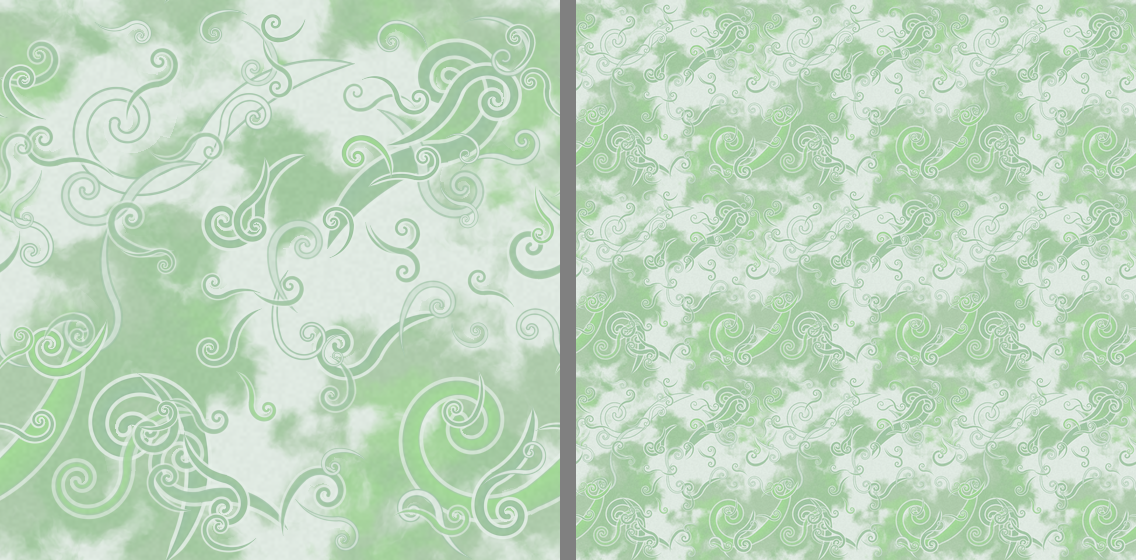
Left, the tile; right, the same tile 3 across and 3 down.
Reproduce this pattern procedurally as a Shadertoy shader.

```glsl
const float TAU = 6.28319;
const float GROWTH = 0.24;     // radial growth of the spirals per radian
const float WIND = 9.2;        // radians wound from the eye to the tail

const vec3 MIST  = vec3(0.875, 0.915, 0.885);
const vec3 LEAF  = vec3(0.635, 0.785, 0.625);
const vec3 MOSS  = vec3(0.68, 0.795, 0.67);
const vec3 SAGE  = vec3(0.62, 0.77, 0.65);
const vec3 SHADE = vec3(0.54, 0.70, 0.57);
const vec3 LIME  = vec3(0.63, 0.88, 0.56);
const vec3 CHALK = vec3(0.89, 0.93, 0.90);

vec3 hash3(vec2 cell, float seed) {
    vec3 q = fract(cell.xyx * vec3(0.1031, 0.1030, 0.0973) + seed * 0.137);
    q += dot(q, q.yxz + 33.33);
    return fract((q.xxy + q.yzz) * q.zyx);
}

// Value noise that wraps after `period` cells
float noise(vec2 p, float period, float seed) {
    vec2 i = floor(p), f = fract(p);
    f = f * f * (3.0 - 2.0 * f);
    float a = hash3(mod(i, period), seed).x;
    float b = hash3(mod(i + vec2(1, 0), period), seed).x;
    float c = hash3(mod(i + vec2(0, 1), period), seed).x;
    float d = hash3(mod(i + 1.0, period), seed).x;
    return mix(mix(a, b, f.x), mix(c, d, f.x), f.y);
}

float fbm(vec2 uv, float period, float seed) {
    float sum = 0.0, total = 0.0, gain = 1.0;
    for (int k = 0; k < 6; k++) {
        sum += gain * noise(uv * period, period, seed + float(k));
        total += gain;
        period *= 2.0;
        gain *= 0.56;
    }
    return sum / total;
}

vec2 rotate(vec2 p, float angle) {
    float c = cos(angle), s = sin(angle);
    return vec2(c * p.x - s * p.y, s * p.x + c * p.y);
}

// Unit spiral with a bending tail: x = signed offset, y = relative half width
vec2 scroll(vec2 p, float bend, float reach, float belly, float halfWidth) {
    // Nearest winding of the logarithmic spiral
    float r = max(length(p), 0.001), theta = atan(p.y, p.x);
    float phi = theta + TAU * round((log(r) / GROWTH - theta) / TAU);
    phi -= TAU * max(ceil(phi / TAU), 0.0);
    float arm = exp(GROWTH * phi);
    vec2 coil = vec2(r - arm, 0.4 + 0.6 * arm);
    if (phi < -WIND) {
        vec2 eye = exp(-GROWTH * WIND) * vec2(cos(WIND), -sin(WIND));
        coil = vec2(length(p - eye), 0.5);
    }
    // Arc leaving the outer end along its tangent, slightly overlapping it
    float side = sign(bend), radius = abs(bend);
    vec2 normal = normalize(vec2(1.0, -GROWTH));
    vec2 q = p - vec2(1, 0) - normal * bend;
    vec2 start = -normal * side;
    float angle = atan(-side * (start.x * q.y - start.y * q.x), dot(start, q));
    float t = angle * radius / reach;
    if (t < -0.04 || t > 1.0) return coil;
    t = max(t, 0.0);
    vec2 tail = vec2(side * (radius - length(q)), (1.0 - t) * (1.0 + belly * t));
    bool nearTail = abs(tail.x) - halfWidth * tail.y < abs(coil.x) - halfWidth * coil.y;
    return nearTail ? tail : coil;
}

vec4 over(vec4 base, vec3 colour, float alpha) {
    return mix(base, vec4(colour, 1.0), alpha);
}

// Scatters one size of scrolls; returns paint and pushes the mist aside
vec4 scatter(vec4 ink, vec2 uv, float count, float density, float fullness,
             float soft, inout float mist) {
    vec2 home = floor(uv * count);
    for (int y = -1; y <= 1; y++)
    for (int x = -1; x <= 1; x++) {
        vec2 cell = home + vec2(x, y), id = mod(cell, count);
        vec3 place = hash3(id, count), form = hash3(id, count + 20.0);
        vec3 look = hash3(id, count + 40.0);
        if (place.z > density) continue;

        float size = mix(0.23, 0.35, form.x);
        vec2 p = uv * count - cell - mix(vec2(0.25), vec2(0.75), place.xy);
        p = rotate(p / size, TAU * form.y);
        if (form.z < 0.5) p.y = -p.y;
        float bend = look.x < 0.55 ? mix(1.1, 2.4, look.y) : -mix(1.4, 2.6, look.y);
        float halfWidth = mix(0.09, 0.16, look.z);
        float belly = fullness * mix(0.3, 1.0, fract(look.y * 7.0));
        vec2 s = scroll(p, bend, 2.2, belly, halfWidth);

        // Mist thickens on one side of the stroke and clears on the other
        float flank = s.x / (abs(s.x) + 0.06) * (form.z < 0.6 ? 1.0 : -1.0);
        mist += 0.12 * flank * exp(-s.x * s.x * 7.0) * min(s.y, 1.0);

        // Rim, dark outline and body, shaded across the stroke
        float scale = count / size, blur = soft * scale;
        float edge = abs(s.x) - halfWidth * s.y;
        float rim = min(0.007 * scale, 0.09) * smoothstep(0.0, 0.4, s.y);
        float line = min(0.0025 * scale, 0.03);
        float strength = mix(0.55, 1.0, fract(look.x * 9.0));
        float kind = fract(look.z * 5.0 + form.x);
        float across = clamp(s.x / (halfWidth * s.y + 0.01) * 0.5 + 0.5, 0.0, 1.0);
        vec3 body = mix(SAGE, LEAF, across);
        if (kind < 0.12) body = mix(LIME, LEAF, across * 0.7);
        bool pale = kind > 0.7;
        if (pale) { body = mix(CHALK, MIST, across); rim *= 0.25; }
        ink = over(ink, pale ? SAGE : CHALK, strength * smoothstep(blur, -blur, edge - rim));
        ink = over(ink, mix(body, SHADE, 0.6), strength * smoothstep(blur, -blur, edge));
        ink = over(ink, body, strength * smoothstep(blur, -blur, edge + line));
    }
    return ink;
}

void mainImage(out vec4 fragColor, in vec2 fragCoord) {
    vec2 uv = fragCoord / iResolution.xy;
    float soft = 0.0005 + 0.5 / iResolution.y;
    vec2 warp = vec2(fbm(uv, 6.0, 3.0), fbm(uv, 6.0, 11.0)) - 0.5;
    float mist = fbm(uv + 0.12 * warp, 6.0, 23.0);

    // Scrolls from large to small
    vec4 ink = scatter(vec4(0), uv, 2.0, 1.0, 4.5, soft, mist);
    ink = scatter(ink, uv, 4.0, 0.75, 2.5, soft, mist);
    ink = scatter(ink, uv, 6.0, 0.7, 1.2, soft, mist);
    ink = scatter(ink, uv, 9.0, 0.45, 0.6, soft, mist);

    // Washed green ground under drifting mist
    float wash = fbm(uv + 0.1 * warp.yx, 6.0, 37.0);
    vec3 ground = mix(LEAF, MOSS, smoothstep(0.36, 0.54, wash));
    ground = mix(ground, LIME, 0.45 * smoothstep(0.54, 0.68, fbm(uv, 4.0, 51.0)));
    vec3 colour = mix(ground, MIST, smoothstep(0.41, 0.61, mist));
    colour = colour * (1.0 - ink.a) + ink.rgb;
    colour += 0.025 * (noise(uv * 160.0, 160.0, 5.0) - 0.5);
    fragColor = vec4(colour, 1.0);
}
```
